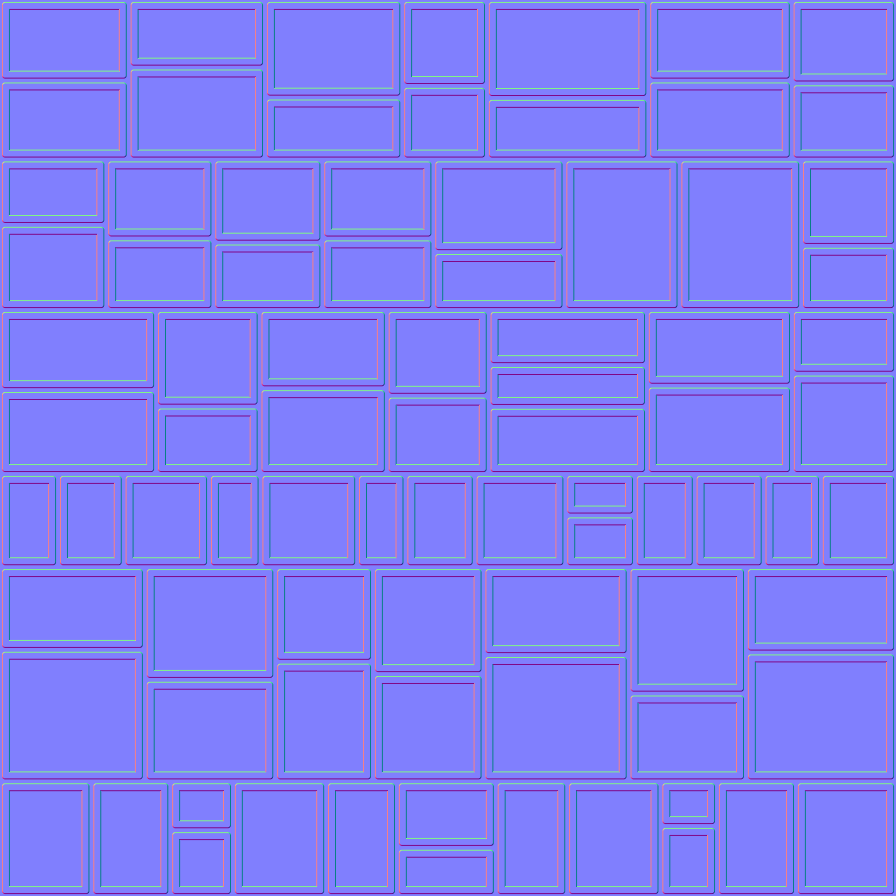
This texture map is drawn by a Shadertoy shader. Its source:

```glsl
// Tangent-space normal map of panelled plating: six rows of raised plates with
// sunken centres. Jittered cuts divide rows into columns and columns into plates;
// thin bevels take their direction from a rounded-box distance field.

float hash(vec2 p) {
    return fract(sin(dot(p, vec2(127.1, 311.7))) * 43758.5453);
}

// Position of the k-th of n cuts across a unit span; both ends stay fixed.
float cutAt(int k, int n, float seed) {
    float jitter = (k == 0 || k == n) ? 0.0 : 0.46 * (hash(vec2(float(k), seed)) - 0.5);
    return (float(k) + jitter) / float(n);
}

// Start, end and index of the part that contains t.
vec3 findPart(float t, int n, float seed) {
    int index = 0;
    for (int k = 1; k < n; k++) {
        if (t >= cutAt(k, n, seed)) index = k;
    }
    return vec3(cutAt(index, n, seed), cutAt(index + 1, n, seed), float(index));
}

// Outward direction in xy, signed distance in z.
vec3 roundedBox(vec2 p, vec2 halfSize, float radius) {
    vec2 q = abs(p) - halfSize + radius;
    float dist = length(max(q, 0.0)) + min(max(q.x, q.y), 0.0) - radius;
    vec2 dir = min(q.x, q.y) > 0.0 ? normalize(q)
             : (q.x > q.y ? vec2(1.0, 0.0) : vec2(0.0, 1.0));
    return vec3(dir * sign(p), dist);
}

// Share of a pixel covered by a line centred on zero distance.
float lineCover(float dist, float width, float pixel) {
    return clamp(0.5 * (width + pixel) - abs(dist), 0.0, min(width, pixel)) / pixel;
}

// Colour offset of a steep bevel facing along the box edge.
vec3 bevel(vec3 box, float facing, float pixel) {
    vec3 tilt = 0.5 * vec3(-facing * box.x, facing * box.y, -1.0);
    return tilt * lineCover(box.z, 0.00105, pixel);
}

void mainImage(out vec4 fragColor, in vec2 fragCoord) {
    vec2 uv = fragCoord / iResolution.xy;
    float pixel = 1.0 / iResolution.y;

    // Rows, from the bottom up; each bit of splitMask marks a divided column.
    float rowEdge[7] = float[7](0.0, 0.128, 0.367, 0.471, 0.654, 0.822, 1.0);
    int columnCount[6] = int[6](11, 7, 13, 7, 8, 7);
    int splitMask[6] = int[6](0x124, 0x7f, 0x100, 0x7f, 0x9f, 0x7f);
    int row = 0;
    for (int i = 1; i < 6; i++) {
        if (uv.y >= rowEdge[i]) row = i;
    }

    // Columns within the row, then plates within the column.
    vec3 column = findPart(uv.x, columnCount[row], float(row) + 3.0);
    int columnIndex = int(column.z);
    int plateCount = 1 + ((splitMask[row] >> columnIndex) & 1);
    if (row == 3 && columnIndex == 4) plateCount = 3;
    float rowHeight = rowEdge[row + 1] - rowEdge[row];
    float rowT = (uv.y - rowEdge[row]) / rowHeight;
    vec3 plate = findPart(rowT, plateCount, float(row) * 17.0 + column.z + 41.0);

    vec2 low = vec2(column.x, rowEdge[row] + plate.x * rowHeight);
    vec2 high = vec2(column.y, rowEdge[row] + plate.y * rowHeight);
    vec2 p = uv - 0.5 * (low + high);
    vec2 halfSize = 0.5 * (high - low) - 0.0027;

    // Flat base, raised outer edge and sunken centre.
    vec3 color = vec3(0.5, 0.497, 0.998);
    color += bevel(roundedBox(p, halfSize, 0.003), 1.0, pixel);
    color += bevel(roundedBox(p, halfSize - 0.0078, 0.0), -1.0, pixel);
    fragColor = vec4(clamp(color, 0.0, 1.0), 1.0);
}
```
